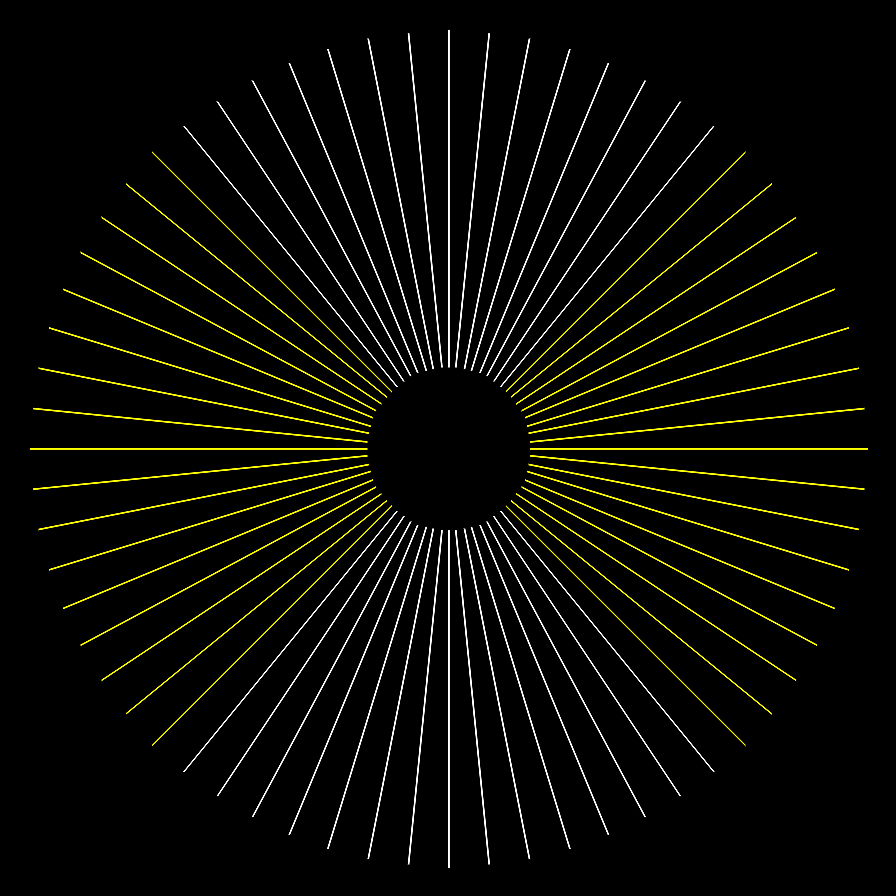
Give the GLSL for this background, as a WebGL 2 fragment shader.

```glsl
#version 300 es
precision highp float;
// A ring of 64 thin rays around a dark disc, yellow at the sides, white above and below.
// The plane is folded into one quadrant; each ray is a thin bar whose ends
// are snapped to a fine grid, and only the rays nearest in angle are tested.

uniform vec2 u_resolution;
out vec4 fragColor;

const float GRID = 512.0;           // grid cells across the canvas
const float RAY_COUNT = 64.0;
const float OUTER_RADIUS = 239.001; // in grid cells
const float INNER_RADIUS = 47.8;
const float LAST_SIDE_RAY = 8.0;    // the diagonal still belongs to the sides
const float TAU = 6.2831853;

const vec3 BACKGROUND = vec3(0.0);
const vec3 SIDE_COLOR = vec3(1.0, 1.0, 0.0);
const vec3 POLE_COLOR = vec3(1.0);

// Point on a circle, snapped towards the centre of the grid
vec2 snappedPoint(float radius, float angle) {
    return trunc(radius * vec2(cos(angle), sin(angle)));
}

// Signed distance to a bar one cell thick, measured along the grid axes
float barDistance(vec2 p, vec2 start, vec2 end) {
    vec2 span = end - start;
    vec2 offset = p - start;
    bool isFlat = abs(span.x) >= abs(span.y);
    float extent = isFlat ? span.x : span.y;
    float along = isFlat ? offset.x : offset.y;
    float across = abs(offset.x * span.y - offset.y * span.x) / abs(extent);
    float beyond = abs(along - 0.5 * extent) - 0.5 * abs(extent);
    return max(across, beyond) - 0.5;
}

// Paints one ray over the colour below it
vec3 paintRay(vec3 base, vec2 p, float index, float softness) {
    float angle = index * TAU / RAY_COUNT;
    float dist = barDistance(p, snappedPoint(INNER_RADIUS, angle),
                             snappedPoint(OUTER_RADIUS, angle));
    vec3 rayColor = index <= LAST_SIDE_RAY ? SIDE_COLOR : POLE_COLOR;
    return mix(base, rayColor, 1.0 - smoothstep(-softness, softness, dist));
}

void main() {
    // Grid coordinates about a centre half a cell right of and below the middle
    float cellsPerPixel = GRID / min(u_resolution.x, u_resolution.y);
    vec2 p = (gl_FragCoord.xy - 0.5 * u_resolution) * cellsPerPixel - vec2(0.5, -0.5);
    float softness = max(0.2, cellsPerPixel - 0.8);

    // Mirror into one quadrant and find the nearest ray
    p = abs(p);
    float nearest = round(atan(p.y, p.x + 1e-5) * RAY_COUNT / TAU);

    // Neighbours are included because snapping shifts the rays a little
    vec3 color = BACKGROUND;
    for (float i = -1.0; i <= 1.0; i++) {
        color = paintRay(color, p, nearest + i, softness);
    }
    fragColor = vec4(color, 1.0);
}
```
